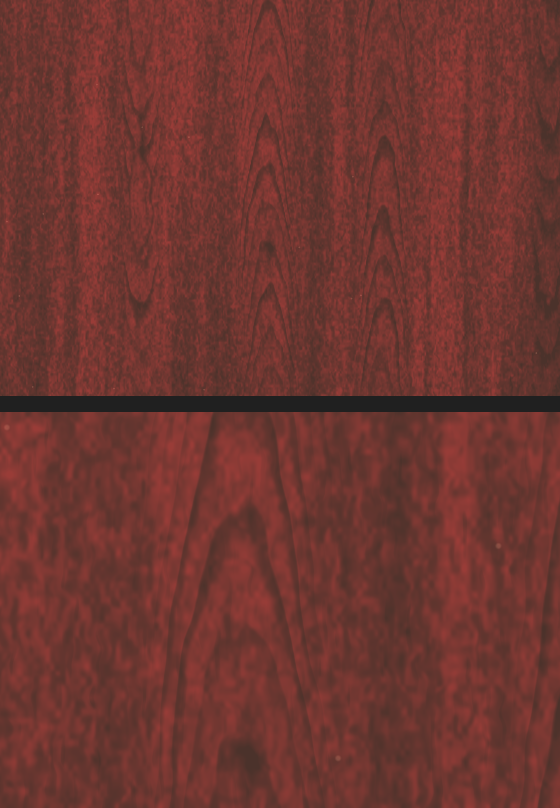
Top, the full canvas; bottom, a detail of the centre.
A Shadertoy shader for this texture:

```glsl
float hash(vec2 p) {
    vec3 q = fract(p.xyx * 0.1031);
    q += dot(q, q.yzx + 33.33);
    return fract((q.x + q.y) * q.z);
}

// Value noise centred on zero
float noise(vec2 p) {
    vec2 i = floor(p), f = fract(p);
    f = f * f * (3.0 - 2.0 * f);
    float low = mix(hash(i), hash(i + vec2(1, 0)), f.x);
    float high = mix(hash(i + vec2(0, 1)), hash(i + vec2(1, 1)), f.x);
    return mix(low, high, f.y) - 0.5;
}

float blob(vec2 p, vec2 size) {
    p /= size;
    return exp(-dot(p, p));
}

// Nested arches; figure = centre, curvature, ring density, width
float arches(vec2 p, vec4 figure, out float fade) {
    float d = p.x - figure.x + 0.016 * noise(vec2(p.y * 4.0, figure.x * 40.0));
    d += 0.004 * noise(p * vec2(30, 22));
    fade = exp(-pow(abs(d) / figure.w, 4.0));
    float phase = (p.y + figure.y * d * d) * figure.z;
    phase += 0.7 * noise(p * vec2(9, 5)) + 0.25 * noise(p * vec2(70, 26));
    float ring = fract(phase);
    float strength = 0.3 + 0.7 * hash(vec2(floor(phase), figure.z));
    float line = smoothstep(0.45, 0.86, ring) * (1.0 - smoothstep(0.88, 1.0, ring));
    return line * strength * fade;
}

void mainImage(out vec4 fragColor, in vec2 fragCoord) {
    vec2 p = fragCoord / iResolution.y;
    vec2 uv = fragCoord / iResolution.xy;
    vec2 grain = p + vec2(0.012 * noise(p * vec2(5, 3)), 0.0);

    // Soft light, brightest near the upper middle
    vec2 away = (uv - vec2(0.46, 0.72)) * vec2(2.0, 1.0);
    float tone = 0.66 - 0.28 * away.x * away.x - 0.28 * away.y * away.y;

    // Eye-shaped knot with a wavering rim
    vec2 eye = (p - vec2(0.355, 0.49)) / vec2(0.029, 0.125);
    eye.x += 0.4 * noise(p * vec2(14, 20));
    float radius = length(eye) + 0.22 * noise(p * vec2(60, 30));
    float rim = exp(-pow((radius - 1.0) / 0.12, 2.0));
    float innerRim = exp(-pow((radius - 0.62) / 0.09, 2.0));
    tone -= 0.5 * rim * (0.75 + noise(p * vec2(20, 12))) + 0.2 * innerRim;

    // Cathedral figures on lighter wood
    vec4 figures[4] = vec4[4](vec4(0.36, -75, 8, 0.044), vec4(0.676, 62, 10, 0.066),
                              vec4(0.967, 74, 8, 0.058), vec4(1.39, -60, 7, 0.04));
    float calm = 0.0;
    for (int i = 0; i < 4; i++) {
        float fade;
        float line = arches(p, figures[i], fade);
        float clear = i == 0 ? smoothstep(0.9, 1.4, radius) : 1.0;
        tone += 0.11 * fade - 0.72 * line * clear;
        calm = max(calm, fade);
    }

    // Broad bands and streaks, calmer inside the figures
    float streaks = 0.36 * noise(grain * vec2(11, 0.9) + 7.0);
    streaks += 0.42 * noise(grain * vec2(38, 1.4) + 19.0);
    streaks += 0.34 * noise(grain * vec2(95, 5.0) + 41.0);
    tone += streaks * (1.0 - 0.55 * calm);

    // Short, curly pores
    vec2 curl = grain + 0.004 * vec2(noise(p * 75.0), noise(p * 75.0 + 31.0));
    float mottle = 0.50 * noise(curl * vec2(150, 75) + 73.0);
    mottle += 0.46 * noise(curl * vec2(230, 150) + 91.0);
    mottle -= 0.16 * smoothstep(0.18, 0.42, noise(curl * vec2(210, 40) + 133.0));
    tone += mottle * (1.0 - 0.25 * calm);

    // Dark vertical bands: centre, width, depth
    vec3 bands[4] = vec3[4](vec3(0.07, 0.03, 0.16), vec3(0.79, 0.04, 0.24),
                            vec3(1.18, 0.010, 0.22), vec3(0.46, 0.03, 0.10));
    for (int i = 0; i < 4; i++) {
        float across = (grain.x - bands[i].x) / bands[i].y;
        float lower = 1.0 - 0.7 * smoothstep(0.45, 0.95, p.y);
        tone -= bands[i].z * exp(-across * across) * lower;
    }

    // Dark slivers at the heart of the figures
    vec2 bent = p + vec2(0.010 * noise(p * vec2(25, 32)), 0.0);
    tone -= 0.65 * blob(bent - vec2(0.678, 0.37), vec2(0.010, 0.045));
    tone -= 0.55 * blob(bent - vec2(0.358, 0.64), vec2(0.008, 0.04));
    tone -= 0.30 * blob(bent - vec2(0.967, 0.74), vec2(0.012, 0.05));

    // Red-brown stain with compressed shadows
    tone -= 0.4 * min(tone - 0.34, 0.0);
    vec3 umber = vec3(0.295, 0.196, 0.168);
    vec3 mahogany = vec3(0.585, 0.234, 0.215);
    vec3 color = mix(umber, mahogany, clamp(tone, 0.0, 1.05));

    // Rare pale specks
    vec2 cell = floor(p * 30.0);
    vec2 spot = vec2(hash(cell + 5.0), hash(cell + 9.0)) * 0.6 + 0.2;
    float speck = 1.0 - smoothstep(0.03, 0.10, length(fract(p * 30.0) - spot));
    color += vec3(0.12, 0.09, 0.07) * speck * step(0.985, hash(cell + 2.0));

    fragColor = vec4(color, 1.0);
}
```
